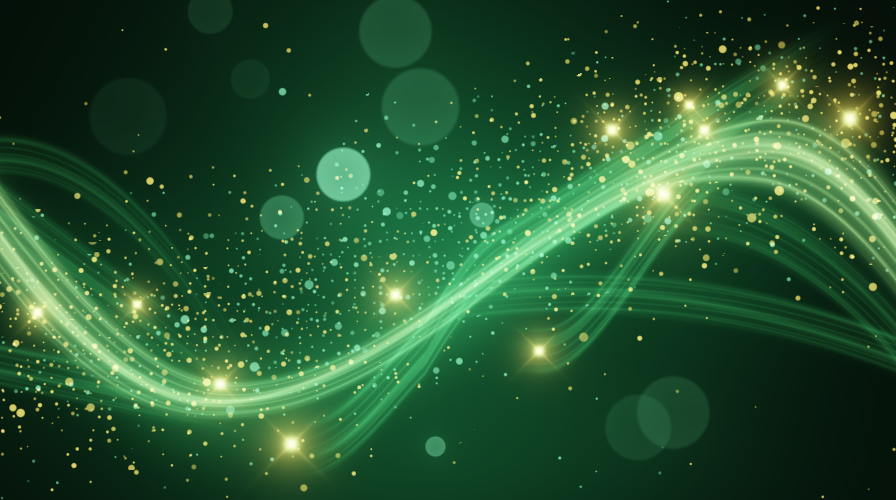
Give the GLSL for this background, as a Shadertoy shader.

```glsl
// Silky green light ribbons with gold dust, soft bokeh discs and star glints.

const float ASPECT = 1.79;
const vec3 NIGHT = vec3(0.012, 0.045, 0.024);
const vec3 EMERALD = vec3(0.06, 0.36, 0.18);
const vec3 LEAF = vec3(0.20, 0.72, 0.32);
const vec3 MINT = vec3(0.42, 0.95, 0.62);
const vec3 CREAM = vec3(0.95, 1.25, 0.62);
const vec3 GOLD = vec3(1.35, 1.15, 0.36);
const float DUST_SPREAD = 0.19;
const float EXPOSURE = 1.3;

// Discs: centre, radius, strength
const vec4 DISCS[11] = vec4[11](
    vec4(0.686, 0.651, 0.055, 1.0), vec4(0.79, 0.937, 0.075, 0.17),
    vec4(0.84, 0.786, 0.08, 0.18), vec4(0.563, 0.565, 0.045, 0.32),
    vec4(0.256, 0.767, 0.08, 0.06), vec4(1.345, 0.175, 0.075, 0.13),
    vec4(1.275, 0.145, 0.068, 0.1), vec4(0.42, 0.977, 0.046, 0.1),
    vec4(0.5, 0.842, 0.04, 0.06), vec4(0.963, 0.57, 0.025, 0.55),
    vec4(0.87, 0.107, 0.02, 0.5));

// Glints: centre, size
const vec3 GLINTS[12] = vec3[12](
    vec3(0.274, 0.391, 0.6), vec3(0.075, 0.375, 0.7), vec3(0.44, 0.232, 0.8),
    vec3(0.582, 0.112, 1.0), vec3(0.79, 0.41, 0.8), vec3(1.077, 0.298, 0.7),
    vec3(1.223, 0.74, 0.8), vec3(1.325, 0.612, 1.1), vec3(1.407, 0.74, 0.7),
    vec3(1.563, 0.83, 0.7), vec3(1.698, 0.763, 1.0), vec3(1.377, 0.79, 0.6));

vec3 hash3(vec2 cell) {
    vec3 q = fract(cell.xyx * vec3(0.1031, 0.1030, 0.0973));
    q += dot(q, q.yxz + 33.33);
    return fract((q.xxy + q.yzz) * q.zyx);
}

float blob(vec2 p, vec2 centre, vec2 size) {
    vec2 d = (p - centre) / size;
    return exp(-dot(d, d));
}

// Sheet of fine strands around offset 0, with a bright rim on each side
float silk(float offset, float width, float x, float seed) {
    float v = offset / width;
    float bend = seed + 1.5 * sin(x * 3.0 + seed);
    float broad = pow(0.5 + 0.5 * sin(v * 5.0 + bend), 3.0);
    float fine = pow(0.5 + 0.5 * sin(v * 17.0 - bend * 2.0), 4.0);
    float rim = exp(-abs(abs(v) - 0.9) * width * 260.0);
    return exp(-v * v * v * v) * (0.22 + 0.5 * broad + 0.28 * fine) + 0.45 * rim;
}

float mainCurve(float x) {
    float left = max(0.45 - x, 0.0), right = max(x - 1.52, 0.0);
    return 0.45 - 0.25 * cos((x - 0.45) * 2.936) + 0.7 * left * left - 1.5 * right * right;
}

vec3 ribbons(vec2 p) {
    float x = p.x, y = p.y;
    float ends = smoothstep(0.5, 0.0, x) + smoothstep(1.2, 1.75, x);
    float d = y - mainCurve(x);
    vec3 light = mix(LEAF, CREAM, 0.25 + 0.6 * ends) * silk(d, 0.03 + 0.055 * ends, x, 1.2);
    light += CREAM * 0.5 * exp(-abs(d + 0.012 * sin(x * 6.0)) * 140.0);
    light += LEAF * 0.3 * exp(-d * d * 90.0);

    // Rising sheet that crosses the main ribbon
    float rise = 0.1 + 0.3 * smoothstep(0.6, 1.0, x) + 0.62 * max(x - 0.85, 0.0);
    float fade = smoothstep(0.58, 0.75, x) * (1.0 - smoothstep(1.3, 1.7, x));
    light += LEAF * 0.8 * fade * silk(y - rise, 0.055, x, 3.7);

    // Fold that drops below the crest
    float fold = 0.3 + 0.38 * smoothstep(1.08, 1.48, x);
    fade = smoothstep(1.0, 1.2, x) * (1.0 - smoothstep(1.35, 1.5, x));
    light += LEAF * 0.6 * fade * silk(y - fold, 0.045, x, 5.1);

    // Faint veils: lower right, right, upper left, left, lower left
    float fromMiddle = smoothstep(0.75, 1.1, x), toMiddle = 1.0 - smoothstep(0.2, 0.55, x);
    float veil = 0.38 * fromMiddle * silk(y - 0.415 + 0.3 * (x - 1.15) * (x - 1.15), 0.035, x, 2.0);
    veil += 0.35 * smoothstep(1.3, 1.55, x) * silk(y - 0.58 + 1.3 * pow(max(x - 1.35, 0.0), 2.0), 0.05, x, 0.4);
    veil += 0.3 * toMiddle * silk(y - 0.69 + 1.8 * x * x, 0.035, x, 4.2);
    veil += 0.35 * toMiddle * silk(y - 0.58 + 0.75 * x, 0.05, x, 0.9);
    veil += 0.4 * toMiddle * silk(y - 0.27 + 0.2 * x, 0.04, x, 2.8);
    return light + LEAF * veil;
}

// Scattered dots, one per cell, thickest along a rising band
vec3 dust(vec2 p, float pixel) {
    vec3 light = vec3(0.0);
    for (int i = 0; i < 4; i++) {
        float size = 0.016 + 0.011 * float(i);
        vec2 grid = p / size + 17.3 * float(i);
        vec3 h = hash3(floor(grid));
        vec3 k = hash3(floor(grid) + 71.0);
        float band = (p.y - mix(0.3, 0.74, smoothstep(0.2, 1.6, p.x))) / DUST_SPREAD;
        float chance = 0.5 * exp(-band * band) + 0.01;
        float radius = mix(0.07, 0.19, k.x * k.x) * size;
        float dist = length(fract(grid) - 0.25 - 0.5 * h.xy) * size;
        float dotShape = 1.0 - smoothstep(radius - pixel, radius + pixel, dist);
        float middle = blob(p, vec2(0.85, 0.48), vec2(0.3));
        vec3 tint = mix(GOLD, MINT, step(k.y, 0.2 + 0.6 * middle));
        light += tint * dotShape * step(h.z, chance) * (0.35 + 0.8 * k.z);
    }
    return light;
}

void mainImage(out vec4 fragColor, in vec2 fragCoord) {
    vec2 p = fragCoord / iResolution.xy * vec2(ASPECT, 1.0);
    float pixel = 1.0 / iResolution.y;

    // Backdrop haze
    vec3 col = NIGHT + EMERALD * (0.5 * blob(p, vec2(0.83, 0.62), vec2(0.48, 0.5))
        + 0.55 * blob(p, vec2(0.86, 0.5), vec2(0.24, 0.2))
        + 0.4 * blob(p, vec2(0.85, 0.08), vec2(0.6, 0.26))
        + 0.3 * blob(p, vec2(0.2, 0.4), vec2(0.35, 0.22))
        + 0.35 * blob(p, vec2(1.35, 0.55), vec2(0.35, 0.25)));

    for (int i = 0; i < 11; i++) {
        vec4 disc = DISCS[i];
        float dist = length(p - disc.xy);
        float inside = 1.0 - smoothstep(disc.z * 0.9, disc.z + pixel, dist);
        col += MINT * disc.w * (inside * (0.55 + 0.3 * dist / disc.z) + 0.2 * exp(-dist / disc.z));
    }

    col += ribbons(p) + dust(p, pixel);

    // Star glints with diagonal rays
    for (int i = 0; i < 12; i++) {
        vec2 d = (p - GLINTS[i].xy) / GLINTS[i].z;
        vec2 r = abs(vec2(d.x + d.y, d.x - d.y)) * 0.707;
        float rays = exp(-r.x * 260.0 - r.y * 35.0) + exp(-r.y * 260.0 - r.x * 35.0);
        col += GOLD * (0.8 * exp(-length(d) * 32.0) + 0.6 * rays);
        col += CREAM * 2.0 * exp(-dot(d, d) * 7000.0);
    }

    fragColor = vec4(1.0 - exp(-col * EXPOSURE), 1.0);
}
```
